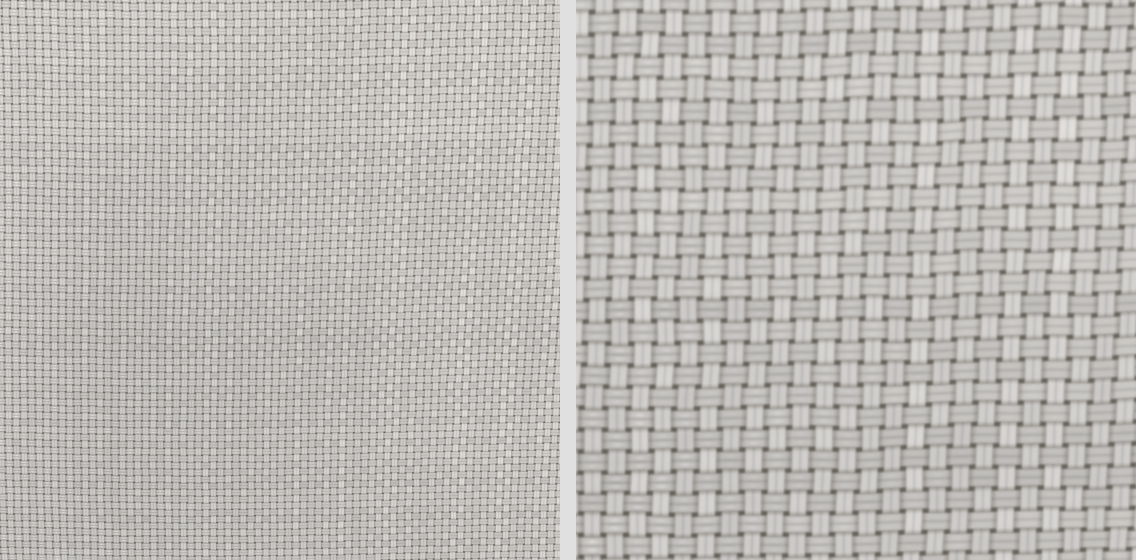
Left, the full canvas; right, a detail of the centre.
Give the GLSL for this texture, as a three.js fragment shader.

```glsl
// Pale plain-weave mesh cloth: paired filaments cross over and under, leaving
// small dark holes at the corners. A gently warped grid gives each cell its
// crossing, and thread height, glints and a broad light field shade it.

varying vec2 vUv;

const float PI = 3.14159265;

// Weave layout, in threads per canvas
const float COLUMNS_BOTTOM = 75.0;
const float COLUMNS_TOP = 70.0;
const float ROWS_BOTTOM = 85.0;   // row density at the lower edge
const float ROWS_TOP = 69.0;      // row density at the upper edge
const vec2 BEND = vec2(0.45, 0.4);
const float TILT = -0.8;

// Thread shape, in thread pitches
const float WARP_HALF = 0.37;
const float WEFT_HALF = 0.40;
const float SOFT = 0.09;

// Colours
const vec3 HOLE = vec3(0.42, 0.40, 0.37);
const vec3 LOW = vec3(0.66, 0.64, 0.62);
const vec3 WARP_CREST = vec3(0.835, 0.83, 0.82);
const vec3 WEFT_CREST = vec3(0.785, 0.776, 0.765);
const vec3 GLINT = vec3(0.95, 0.95, 0.94);

// Wear
const float THREAD_VARIATION = 0.025;
const float FLOAT_VARIATION = 0.05;
const float GLINT_AMOUNT = 0.75;

float hash(vec2 p) {
  p = fract(p * vec2(0.1031, 0.1137));
  p += dot(p, p.yx + 33.33);
  return fract((p.x + p.y) * p.x * 17.0);
}

float noise(vec2 p) {
  vec2 i = floor(p);
  vec2 f = fract(p);
  f = f * f * (3.0 - 2.0 * f);
  return mix(mix(hash(i), hash(i + vec2(1.0, 0.0)), f.x),
             mix(hash(i + vec2(0.0, 1.0)), hash(i + vec2(1.0, 1.0)), f.x), f.y);
}

// Canvas position to thread coordinates, with perspective and slack
vec2 weaveCoords(vec2 p) {
  float columns = mix(COLUMNS_BOTTOM, COLUMNS_TOP, p.y);
  vec2 w = vec2((p.x - 0.5) * columns + 100.0 + TILT * p.y,
                ROWS_BOTTOM * p.y + 0.5 * (ROWS_TOP - ROWS_BOTTOM) * p.y * p.y);
  w.x += BEND.x * sin(4.0 * p.y + 1.0);
  w.y += BEND.y * sin(4.5 * p.x) + 20.0;
  return w + 0.12 * (vec2(noise(w * 0.4), noise(w * 0.4 + 50.0)) - 0.5);
}

float band(float d, float halfWidth) {
  return 1.0 - smoothstep(halfWidth - SOFT, halfWidth + SOFT, abs(d));
}

// Two rounded filaments side by side: groove in the middle, darker rims
float filaments(float across, float halfWidth) {
  float t = abs(across) / halfWidth;
  return 1.0 - 0.07 * exp(-t * t * 18.0) - 0.09 * smoothstep(0.6, 1.1, t);
}

vec3 threadColour(vec3 crest, float height, float profile, float seed) {
  float lift = smoothstep(-0.45, 0.55, height);
  float variation = 1.0 + THREAD_VARIATION * (2.0 * seed - 1.0);
  return mix(LOW, crest, lift) * profile * variation;
}

// Slow change of light over the cloth
float lightField(vec2 p) {
  vec2 d = (p - vec2(0.27, 0.33)) / vec2(0.36, 0.42);
  float shade = 0.045 * exp(-dot(d, d));
  return 0.985 + 0.045 * p.y + 0.015 * p.x - shade
       + 0.02 * (noise(p * 5.0 + 9.0) - 0.5);
}

void main() {
  vec2 w = weaveCoords(vUv);
  vec2 cell = floor(w);
  vec2 f = fract(w) - 0.5;
  float warpOver = mod(cell.x + cell.y, 2.0);
  float side = 2.0 * warpOver - 1.0;

  // Both threads of this crossing
  float warpMask = band(f.x, WARP_HALF);
  float weftMask = band(f.y, WEFT_HALF);
  vec3 warp = threadColour(WARP_CREST, side * cos(PI * f.y),
                           filaments(f.x, WARP_HALF), hash(vec2(cell.x, 3.0)));
  vec3 weft = threadColour(WEFT_CREST, -side * cos(PI * f.x),
                           filaments(f.y, WEFT_HALF), hash(vec2(7.0, cell.y)));

  // Twin glints on the weft floats, strongest to the left
  float reach = 1.0 - smoothstep(0.1, 0.8, vUv.x + 0.15 * vUv.y);
  vec2 g = vec2(f.x / 0.27, (abs(f.y) - 0.19) / 0.11);
  float glint = exp(-dot(g, g)) * reach * (0.4 + 0.6 * hash(cell + 11.0));
  weft = mix(weft, GLINT, GLINT_AMOUNT * glint);

  // Stack hole, lower thread, upper thread
  vec3 colour = mix(HOLE, mix(warp, weft, warpOver), mix(warpMask, weftMask, warpOver));
  colour = mix(colour, mix(weft, warp, warpOver), mix(weftMask, warpMask, warpOver));

  // Uneven floats and overall light
  float crown = cos(PI * f.x) * cos(PI * f.y);
  colour *= 1.0 + FLOAT_VARIATION * (hash(cell + 41.0) - 0.5) * crown;
  colour *= lightField(vUv);
  gl_FragColor = vec4(clamp(colour, 0.0, 1.0), 1.0);
}
```
